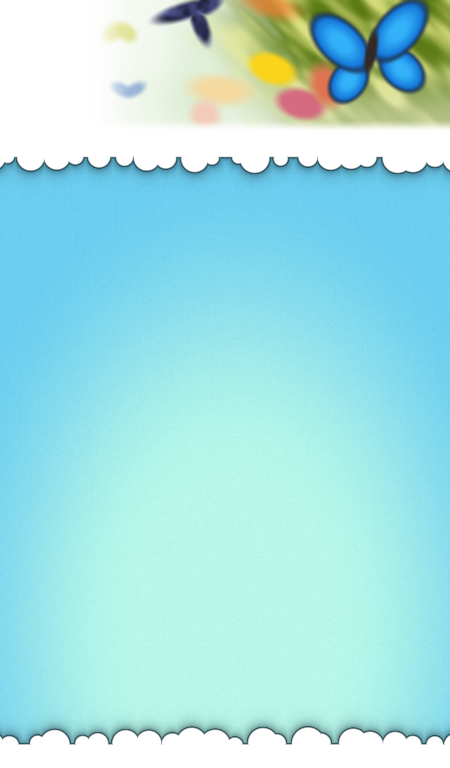
Reproduce this background procedurally as a Shadertoy shader.

```glsl
// A spring page: a mint glow on sky blue between two scalloped cloud borders,
// under a white header holding blurred flowers and butterflies.
// Built from soft ellipses, stretched value noise and a union of hashed circles.

const float HEIGHT = 1.7067; // page height when its width is 1

float hash(vec2 p) {
    return fract(sin(dot(p, vec2(127.1, 311.7))) * 43758.5453);
}

float noise(vec2 p) {
    vec2 i = floor(p), f = fract(p);
    f = f * f * (3.0 - 2.0 * f);
    return mix(mix(hash(i), hash(i + vec2(1, 0)), f.x),
               mix(hash(i + vec2(0, 1)), hash(i + vec2(1, 1)), f.x), f.y);
}

vec2 turn(vec2 p, float angle) {
    float c = cos(angle), s = sin(angle);
    return vec2(c * p.x + s * p.y, c * p.y - s * p.x);
}

// Coverage of a soft, tilted ellipse
float blob(vec2 p, vec2 centre, vec2 radius, float angle, float blur) {
    float d = length(turn(p - centre, angle) / radius);
    return 1.0 - smoothstep(1.0 - blur, 1.0 + blur, d);
}

// Signed distance to a cloud bank filling y < 0, with bumps along y = 0
float cloudBank(vec2 p, float seed) {
    float d = p.y;
    for (int i = -1; i < 21; i++) {
        float k = float(i);
        float radius = mix(0.014, 0.036, hash(vec2(k, seed)));
        vec2 centre = vec2((k + 0.5 + 0.5 * (hash(vec2(seed, k)) - 0.5)) / 20.0,
                           0.007 * (hash(vec2(k, seed + 4.0)) - 0.5));
        d = min(d, length(p - centre) - radius);
    }
    return d;
}

// One butterfly wing: dark rim around a blue, lighter-hearted face
vec3 wing(vec3 col, vec2 p, vec2 centre, vec2 radius, float angle) {
    col = mix(col, vec3(0.12, 0.2, 0.3), blob(p, centre, radius, angle, 0.14));
    vec3 blue = mix(vec3(0.06, 0.42, 0.82), vec3(0.2, 0.7, 0.98),
                    blob(p, centre, radius * 0.6, angle, 0.7));
    return mix(col, blue, blob(p, centre, radius * 0.87, angle, 0.16));
}

vec3 header(vec2 p) {
    // Pale meadow thickening into leaves at the upper right
    vec2 grain = turn(p, 0.75);
    float leaf = noise(grain * vec2(9, 32)) * 0.65 + noise(grain * vec2(18, 55) + 7.0) * 0.35;
    vec3 green = mix(vec3(0.36, 0.48, 0.08), vec3(0.86, 0.88, 0.5), smoothstep(0.2, 0.8, leaf));
    green = mix(green, vec3(0.88, 0.9, 0.76), 0.65 * smoothstep(0.1, 0.28, p.y));
    vec3 col = mix(vec3(0.97, 0.98, 0.96), vec3(0.86, 0.93, 0.82),
                   noise(p * 9.0) * smoothstep(0.2, 0.4, p.x));
    col = mix(col, green, smoothstep(0.38, 0.62, p.x - 0.4 * p.y + 0.15 * (leaf - 0.5)));

    // Tulips
    col = mix(col, vec3(0.95, 0.5, 0.2), 0.7 * blob(p, vec2(0.6, 0.01), vec2(0.06, 0.025), 0.3, 0.6));
    col = mix(col, vec3(0.98, 0.83, 0.58), 0.8 * blob(p, vec2(0.49, 0.2), vec2(0.065, 0.03), 0.1, 0.5));
    col = mix(col, vec3(0.97, 0.76, 0.7), 0.8 * blob(p, vec2(0.456, 0.256), vec2(0.032, 0.03), 0.5, 0.5));
    col = mix(col, vec3(0.98, 0.83, 0.1), blob(p, vec2(0.605, 0.153), vec2(0.053, 0.032), 0.35, 0.3));
    col = mix(col, vec3(0.83, 0.42, 0.5), blob(p, vec2(0.668, 0.231), vec2(0.053, 0.032), 0.25, 0.3));
    col = mix(col, vec3(0.88, 0.45, 0.32), blob(p, vec2(0.725, 0.19), vec2(0.032, 0.045), -0.4, 0.5));

    // Large blue butterfly
    col = wing(col, p, vec2(0.775, 0.18), vec2(0.055, 0.04), -0.95);
    col = wing(col, p, vec2(0.893, 0.155), vec2(0.06, 0.042), 0.75);
    col = wing(col, p, vec2(0.757, 0.095), vec2(0.083, 0.047), 0.75);
    col = wing(col, p, vec2(0.886, 0.068), vec2(0.085, 0.047), -0.85);
    col = mix(col, vec3(0.2, 0.16, 0.15), blob(p, vec2(0.825, 0.115), vec2(0.012, 0.045), 0.2, 0.4));

    // Dark butterfly cut by the top edge
    float dark = blob(p, vec2(0.41, 0.025), vec2(0.065, 0.018), -0.3, 0.4);
    dark = max(dark, blob(p, vec2(0.445, 0.055), vec2(0.045, 0.017), 1.2, 0.4));
    dark = max(dark, blob(p, vec2(0.46, 0.01), vec2(0.035, 0.02), -0.5, 0.4));
    col = mix(col, mix(vec3(0.1, 0.11, 0.2), vec3(0.32, 0.34, 0.58), noise(p * 70.0)), dark);

    // Two faint distant butterflies, each a pair of wings
    for (float side = -1.0; side < 2.0; side += 2.0) {
        vec2 offset = vec2(0.015 * side, 0.004);
        col = mix(col, vec3(0.82, 0.83, 0.35), 0.75 * blob(p, vec2(0.265, 0.068) + offset, vec2(0.024, 0.017), 0.7 * side, 0.6));
        col = mix(col, vec3(0.45, 0.6, 0.8), 0.75 * blob(p, vec2(0.285, 0.195) + offset, vec2(0.023, 0.013), -0.5 * side, 0.6));
    }

    // Fade to white at the left and bottom
    float fade = smoothstep(0.17, 0.33, p.x) * (1.0 - smoothstep(0.265, 0.293, p.y));
    return mix(vec3(1), col, fade);
}

void mainImage(out vec4 fragColor, in vec2 fragCoord) {
    vec2 uv = fragCoord / iResolution.xy;
    vec2 p = vec2(uv.x, (1.0 - uv.y) * HEIGHT); // y runs down from the top
    float pixel = 1.0 / iResolution.x;

    // Mint glow on blue, with fine paper grain
    float glow = length((p - vec2(0.52, 1.4)) / vec2(0.68, 1.03));
    vec3 col = mix(vec3(0.72, 0.97, 0.91), vec3(0.42, 0.805, 0.94), smoothstep(0.32, 1.02, glow));
    col += 0.018 * (hash(floor(p * 300.0)) - 0.5);

    // Cloud borders with a soft shadow and a thin dark outline
    float top = cloudBank(vec2(p.x, p.y - 0.349), 3.0);
    float bottom = cloudBank(vec2(p.x, 1.654 - p.y), 11.0);
    float d = min(top, bottom);
    float shade = 0.6 * exp(-max(d, 0.0) / 0.011);
    shade = max(shade, 0.85 * (1.0 - smoothstep(0.002, 0.002 + 1.5 * pixel, d)));
    col = mix(col, vec3(0.1, 0.2, 0.24), shade);

    vec3 paper = p.y < 0.32 ? header(p) : vec3(1);
    col = mix(paper, col, smoothstep(-pixel, pixel, d));
    fragColor = vec4(col, 1);
}
```
